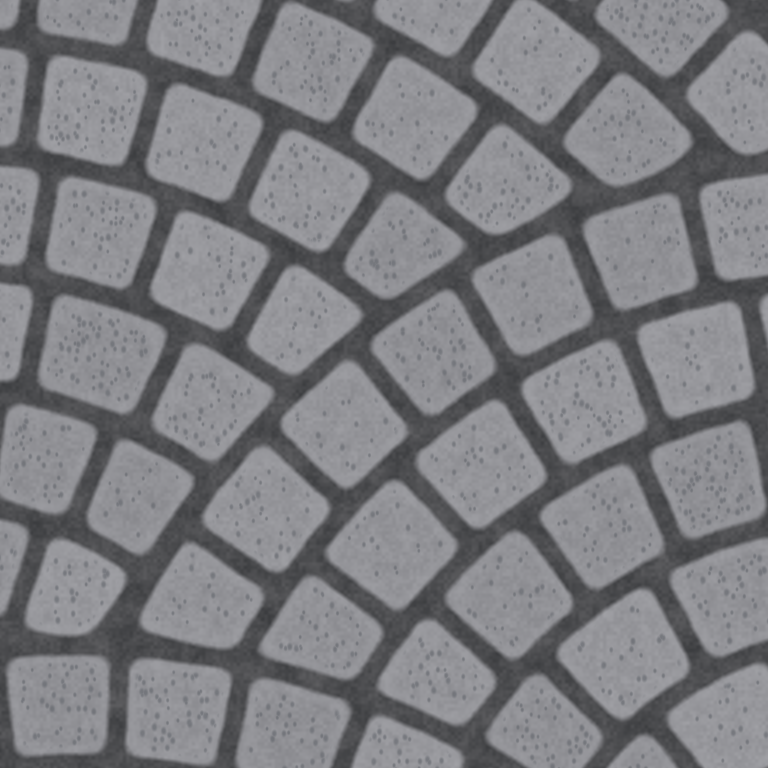
Reproduce this texture procedurally as a WebGL 2 fragment shader.

```glsl
#version 300 es
precision highp float;
// Grey granite setts laid in three interlocking fans of concentric arcs, with dark joints.

uniform vec2 u_resolution;
out vec4 outColor;

// Fan geometry: arc centre, innermost radius and ring pitch
const vec2 LEFT_CENTRE = vec2(-0.091, -0.133);
const vec2 RIGHT_CENTRE = vec2(1.142, -0.2956);
const vec2 LOW_CENTRE = vec2(0.0964, -0.935);
const vec2 LEFT_RINGS = vec2(0.3255, 0.1523);
const vec2 RIGHT_RINGS = vec2(0.3164, 0.155);
const vec2 LOW_RINGS = vec2(0.940, 0.1538);
const float RIGHT_RADIUS = 1.0914;
const float LOW_RADIUS = 1.0938;

// Angular pitch and phase of the setts in each ring, in degrees, inner to outer
const int LEFT_COUNT = 9;
const int RIGHT_COUNT = 5;
const vec2 RING_ANGLES[15] = vec2[15](
  vec2(18.0, 18.3), vec2(14.0, 8.3), vec2(13.8, 11.2), vec2(10.0, 9.8), vec2(8.6, 7.6),
  vec2(7.5, 6.5), vec2(6.8, 6.2), vec2(6.4, 5.2), vec2(6.0, 2.0),
  vec2(23.0, -16.4), vec2(17.0, -10.9), vec2(12.4, -11.6), vec2(10.5, -10.4), vec2(8.5, -13.3),
  vec2(8.6, 3.2));

const float JOINT = 0.0125;       // half width of a joint
const float CORNER = 0.022;       // corner rounding
const float EDGE_SOFTNESS = 0.0042;
const float SPECK_CELL = 0.0098;
const float GRAIN_CELL = 0.0045;

const vec3 STONE = vec3(0.578, 0.579, 0.597);
const vec3 RIM = vec3(0.625, 0.627, 0.645);
const vec3 SPECK = vec3(0.37, 0.385, 0.41);
const vec3 MORTAR_DARK = vec3(0.235, 0.24, 0.25);
const vec3 MORTAR_LIGHT = vec3(0.365, 0.365, 0.375);

float hash(vec2 p) {
  vec3 q = fract(p.xyx * vec3(0.1031, 0.1030, 0.0973));
  q += dot(q, q.yzx + 33.33);
  return fract((q.x + q.y) * q.z);
}

float smoothMax(float a, float b, float k) {
  float h = max(k - abs(a - b), 0.0) / k;
  return max(a, b) + h * h * k * 0.25;
}

// Layered sines, roughly -1 to 1
float mottle(vec2 p) {
  float sum = 0.0, amp = 0.5;
  for (int i = 0; i < 4; i++) {
    p = mat2(0.8, 0.6, -0.6, 0.8) * p * 1.7 + 1.3;
    sum += amp * sin(p.x + 1.4 * sin(p.y)) * cos(p.y + 0.7 * sin(p.x));
    amp *= 0.65;
  }
  return sum;
}

// Soft random grain on a smoothed lattice
float grain(vec2 p) {
  vec2 i = floor(p), f = fract(p);
  f = f * f * (3.0 - 2.0 * f);
  float low = mix(hash(i), hash(i + vec2(1, 0)), f.x);
  float high = mix(hash(i + vec2(0, 1)), hash(i + vec2(1, 1)), f.x);
  return mix(low, high, f.y) - 0.5;
}

// Cellular specks: one jittered, slightly tall dot in some cells
float specks(vec2 p, float density) {
  vec2 cell = floor(p);
  float cover = 0.0;
  for (int y = -1; y <= 1; y++)
  for (int x = -1; x <= 1; x++) {
    vec2 c = cell + vec2(x, y);
    vec2 jitter = vec2(hash(c + 17.0), hash(c + 53.0));
    float size = 0.22 + 0.3 * hash(c + 91.0);
    float dist = length((p - c - jitter) * vec2(1.2, 0.85));
    float dot = 1.0 - smoothstep(size * 0.25, size + 0.12, dist);
    cover = max(cover, dot * step(hash(c + 7.0), density));
  }
  return cover;
}

// Signed distance to the sett (x) and its ring and column (yz)
vec3 fan(vec2 p, vec2 centre, vec2 rings, int first, int count) {
  vec2 v = p - centre;
  float r = length(v);
  int ring = clamp(int(floor((r - rings.x) / rings.y)), 0, count - 1);
  vec2 angles = RING_ANGLES[first + ring];
  float column = (degrees(atan(v.x, v.y)) - angles.y) / angles.x;
  float toSide = r * radians(angles.x) * (0.5 - abs(fract(column) - 0.5));
  float middle = rings.x + (float(ring) + 0.5) * rings.y;
  float across = abs(r - middle) - 0.5 * rings.y + JOINT;
  return vec3(smoothMax(across, JOINT - toSide, CORNER), float(first + ring), floor(column));
}

void main() {
  vec2 p = gl_FragCoord.xy / u_resolution.y;

  // Pick the fan; the lower one cuts the right, which cuts the left
  float outsideRight = length(p - RIGHT_CENTRE) - RIGHT_RADIUS;
  float outsideLow = length(p - LOW_CENTRE) - LOW_RADIUS;
  vec2 warped = p + 0.0016 * vec2(mottle(p * 22.0), mottle(p.yx * 22.0 + 5.0));
  vec3 sett;
  if (outsideLow < 0.0) {
    sett = fan(warped, LOW_CENTRE, LOW_RINGS, LEFT_COUNT + RIGHT_COUNT, 1);
  } else {
    if (outsideRight < 0.0) {
      sett = fan(warped, RIGHT_CENTRE, RIGHT_RINGS, LEFT_COUNT, RIGHT_COUNT);
    } else {
      sett = fan(warped, LEFT_CENTRE, LEFT_RINGS, 0, LEFT_COUNT);
      sett.x = smoothMax(sett.x, JOINT - outsideRight, CORNER);
    }
    sett.x = smoothMax(sett.x, JOINT - outsideLow, CORNER);
  }
  float d = sett.x;
  float tone = hash(sett.yz + 40.0);

  // Stone face: tone per sett, mottling, pale rim and dark specks
  float fine = grain(p / GRAIN_CELL);
  vec3 stone = STONE + 0.03 * (tone - 0.5) + 0.022 * mottle(p * 45.0) + 0.045 * fine;
  stone = mix(stone, RIM, 0.35 * exp(-pow((d + 0.008) / 0.005, 2.0)));
  float density = mix(0.12, 0.42, hash(sett.zy + 71.0));
  float inside = 1.0 - smoothstep(-0.014, -0.006, d);
  stone = mix(stone, SPECK, 0.55 * inside * specks(p / SPECK_CELL, density));

  // Joints: uneven dark grit
  float grit = 0.5 + 0.42 * mottle(p * 28.0 + 3.0) + 0.45 * fine;
  vec3 mortar = mix(MORTAR_DARK, MORTAR_LIGHT, clamp(grit, 0.0, 1.0));

  float soft = max(EDGE_SOFTNESS, 0.75 / u_resolution.y);
  outColor = vec4(mix(stone, mortar, smoothstep(-soft, soft, d)), 1.0);
}
```
